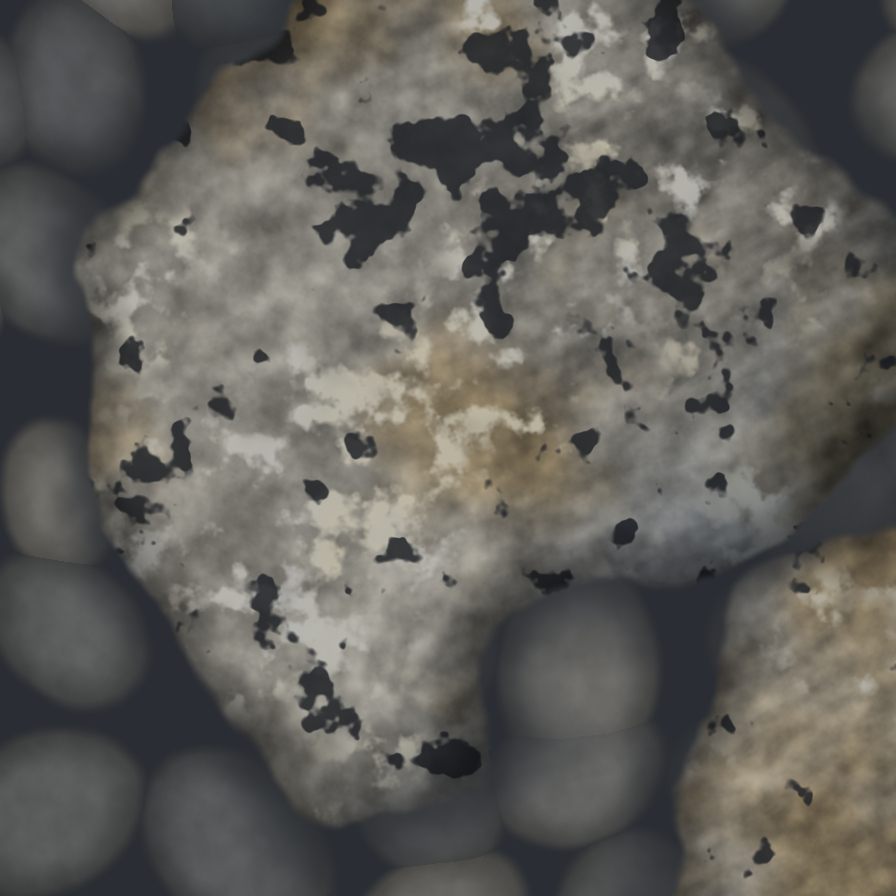
Reproduce this texture procedurally as a WebGL 2 fragment shader.

```glsl
#version 300 es
precision highp float;
// A weathered boulder wedged among smooth pebbles, with dark gaps between them.
// Outlines are smooth intersections of warped half planes; the skin is layered
// value noise with slanted relief, pale mineral flakes and black lichen.
uniform vec2 u_resolution;
out vec4 fragColor;

#define GAP vec3(0.165, 0.178, 0.20)
#define SLATE vec3(0.29, 0.305, 0.32)
#define STONE vec3(0.455, 0.445, 0.42)
#define OCHRE vec3(0.47, 0.42, 0.33)
#define PALE vec3(0.72, 0.71, 0.67)
#define PEBBLE_CELLS 5.2
#define WARP 0.09
#define RELIEF 1.1
#define EDGE 0.007

float hash(vec2 p) {
  return fract(sin(dot(p, vec2(127.1, 311.7))) * 43758.5453);
}

float noise(vec2 p) {
  vec2 i = floor(p), f = fract(p);
  f = f * f * (3.0 - 2.0 * f);
  return mix(mix(hash(i), hash(i + vec2(1, 0)), f.x),
             mix(hash(i + vec2(0, 1)), hash(i + vec2(1, 1)), f.x), f.y);
}

mat2 rotation(float a) {
  return mat2(cos(a), sin(a), -sin(a), cos(a));
}

float fbm(vec2 p) {
  float sum = 0.0, amp = 0.533;
  for (int i = 0; i < 4; i++) {
    sum += amp * noise(p);
    p = rotation(0.65) * p * 2.03 + 17.3;
    amp *= 0.5;
  }
  return sum;
}

float smoothMax(float a, float b, float k) {
  float h = max(k - abs(a - b), 0.0) / k;
  return max(a, b) + h * h * k * 0.25;
}

// Signed distance to the line a-b, negative on its left
float side(vec2 p, vec2 a, vec2 b) {
  vec2 e = normalize(b - a);
  return e.y * (p.x - a.x) - e.x * (p.y - a.y);
}

float boulder(vec2 p) {
  float d = side(p, vec2(0.10, 0.80), vec2(0.10, 0.43));
  d = smoothMax(d, side(p, vec2(0.10, 0.43), vec2(0.36, 0.07)), 0.06);
  d = smoothMax(d, side(p, vec2(0.36, 0.07), vec2(0.44, 0.08)), 0.04);
  d = smoothMax(d, side(p, vec2(0.44, 0.08), vec2(1.0, 0.50)), 0.05);
  d = smoothMax(d, side(p, vec2(1.0, 0.74), vec2(0.78, 1.0)), 0.05);
  d = smoothMax(d, side(p, vec2(0.33, 1.0), vec2(0.09, 0.77)), 0.06);
  float hollow = (length((p - vec2(0.67, 0.23)) / vec2(0.14, 0.10)) - 1.0) * 0.1;
  return smoothMax(d, -hollow, 0.06);
}

float cornerRock(vec2 p) {
  float d = side(p, vec2(0.84, 0.38), vec2(0.74, 0.0));
  return smoothMax(d, side(p, vec2(1.0, 0.40), vec2(0.84, 0.375)), 0.05);
}

// Scattered rounded pebbles, the nearest one on top
vec3 pebbles(vec2 p) {
  vec2 g = p * PEBBLE_CELLS, cell = floor(g);
  float nearest = 1.0, tint = 0.0;
  for (int y = -1; y <= 1; y++) {
    for (int x = -1; x <= 1; x++) {
      vec2 id = cell + vec2(x, y);
      vec2 centre = id + 0.25 + 0.5 * vec2(hash(id), hash(id + 41.0));
      vec2 radii = mix(vec2(0.42, 0.34), vec2(0.68, 0.5), hash(id + 7.0));
      vec2 q = rotation(6.28 * hash(id + 13.0)) * (g - centre);
      float d = (length(q / radii) - 1.0) * radii.y;
      if (d < nearest) { nearest = d; tint = hash(id + 29.0); }
    }
  }
  float dome = smoothstep(0.0, 0.26, -nearest);
  vec3 skin = mix(SLATE, STONE, tint) * (0.68 + 0.32 * dome);
  skin *= 0.82 + 0.2 * fbm(p * 9.0) + 0.16 * fbm(p * 45.0);
  return mix(GAP, skin, smoothstep(0.02, -0.06, nearest));
}

// Rough skin: tone, relief lit from the upper left, slanted seams
vec3 rockSkin(vec2 p) {
  vec2 toLight = vec2(-0.10, 0.16);
  float relief = fbm(p * 9.0) - fbm(p * 9.0 + toLight);
  vec2 grain = rotation(-0.5) * p * vec2(8.0, 27.0);
  float seams = fbm(grain) - fbm(grain + vec2(0.0, 0.3));
  float tone = 1.0 + 0.55 * (fbm(p * 5.0) - 0.5) + 0.4 * (fbm(p * 24.0) - 0.5);
  tone += 0.35 * (fbm(p * 55.0 + 3.0) - 0.5);
  tone += RELIEF * relief + 0.45 * seams * smoothstep(0.3, 0.7, p.x);
  vec3 skin = mix(STONE, OCHRE, smoothstep(0.45, 0.75, fbm(p * 4.0 + 9.0)));
  return skin * tone;
}

// Clusters of pale flakes and black blotches
vec3 addMinerals(vec3 skin, vec2 p) {
  float vein = exp(-pow(side(p, vec2(0.33, 0.10), vec2(0.56, 0.68)) * 8.0, 2.0));
  float cluster = smoothstep(0.46, 0.68, fbm(p * 7.0 + 31.0) + 0.12 * vein);
  float flakes = cluster * smoothstep(0.50, 0.70, fbm(p * 30.0 + 5.0));
  vec3 pale = PALE + vec3(0.05, 0.02, -0.06) * (noise(p * 13.0) - 0.4);
  skin = mix(skin, pale, 0.9 * flakes);
  float patchBias = 0.13 * exp(-20.0 * dot(p - vec2(0.6, 0.87), p - vec2(0.6, 0.87)));
  float lichen = smoothstep(0.67, 0.73, fbm(p * 20.0 + 57.0) + patchBias);
  return mix(skin, GAP * 0.75, 0.85 * lichen);
}

// Lays one rock over the scene, with a contact shadow around it
vec3 layRock(vec3 scene, vec3 skin, float d) {
  scene = mix(GAP, scene, 0.3 + 0.7 * smoothstep(0.0, 0.09, d));
  skin *= 0.66 + 0.36 * smoothstep(0.0, 0.07, -d);
  return mix(scene, skin, smoothstep(EDGE, -EDGE, d));
}

void main() {
  vec2 p = gl_FragCoord.xy / min(u_resolution.x, u_resolution.y);
  vec2 bent = p + WARP * (vec2(fbm(p * 6.0), fbm(p * 6.0 + 50.0)) - 0.5);
  vec3 skin = rockSkin(p);
  vec3 colour = pebbles(p + 0.25 * (bent - p));
  colour = layRock(colour, addMinerals(skin * 1.07, p + 3.0), cornerRock(bent));

  // The lower right face of the boulder turns away into blue shade
  float away = dot(bent - vec2(0.6, 0.5), vec2(0.75, -0.65));
  float shade = smoothstep(0.03, 0.24, away);
  vec3 face = addMinerals(skin * 1.05, p);
  face = mix(face, face * SLATE / STONE, 0.9 * shade);
  colour = layRock(colour, face, boulder(bent));
  fragColor = vec4(clamp(colour, 0.0, 1.0), 1.0);
}
```
